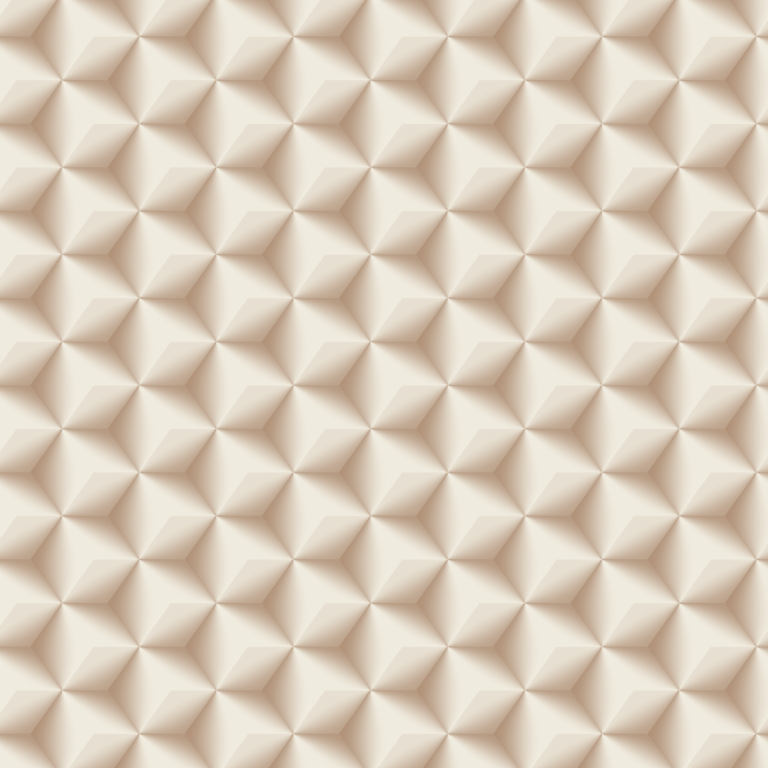
Write a WebGL 2 fragment shader that draws this pattern.

```glsl
#version 300 es
precision highp float;
// Draws a relief of softly shaded cream cubes on a staggered lattice.

uniform vec2 u_resolution;
out vec4 fragColor;

const vec3 CREAM = vec3(0.938, 0.920, 0.870);
const vec3 BROWN = vec3(0.695, 0.575, 0.475);

const vec2 PERIOD = vec2(0.2009, 0.1135);  // one repeat, in canvas widths
const vec2 ORIGIN = vec2(0.0807, 0.8958);  // one point where six edges meet
const float RIDGE = 0.295;                 // level ridge length, in periods
const int SAMPLES = 3;

// Coordinates of p along two edges that leave the cube's raised corner.
vec2 faceCoords(vec2 p, vec2 edgeA, vec2 edgeB) {
  return inverse(mat2(edgeA, edgeB)) * p;
}

bool insideFace(vec2 f) {
  return min(f.x, f.y) >= 0.0 && max(f.x, f.y) <= 1.0;
}

// Shadow fans out from both star points, deepest at the sunken corner (1, 1).
float fanShadow(vec2 f, float balance) {
  float fanA = f.y / (f.y + 1.0 - f.x + 1e-4);
  float fanB = f.x / (f.x + 1.0 - f.y + 1e-4);
  return mix(fanB, fanA, balance);
}

// tone: base shade, shadow strength, shadow start, fan balance
float faceDepth(vec2 f, vec4 tone) {
  float depth = tone.x + tone.y * smoothstep(tone.z, 0.98, fanShadow(f, tone.w));
  float starDistance = min(length(f - vec2(1.0, 0.0)), length(f - vec2(0.0, 1.0)));
  float dimple = 1.0 - smoothstep(0.0, 0.07, starDistance);
  float ridgeLight = 1.0 - smoothstep(0.0, 0.05, min(f.x, f.y));
  return depth + 0.15 * dimple - 0.03 * ridgeLight;
}

// Shade of the cube lattice at a canvas point: 0 is cream, 1 is brown.
float cubeDepth(vec2 point) {
  vec2 cell = (point - ORIGIN) / PERIOD + vec2(RIDGE, 0.0);
  vec2 level = vec2(RIDGE, 0.0);
  vec2 rising = vec2(RIDGE - 0.5, 0.5);
  vec2 falling = vec2(RIDGE - 0.5, -0.5);
  float depth = 0.4;

  // Two staggered sets of cubes fill the plane.
  for (int i = 0; i < 2; i++) {
    vec2 p = fract(cell + 0.5 * float(i)) - 0.5;
    vec2 side = faceCoords(p, rising, falling);
    vec2 top = faceCoords(p, rising, level);
    vec2 under = faceCoords(p, falling, level);
    if (insideFace(side)) depth = faceDepth(side, vec4(0.0, 1.0, 0.25, 0.66));
    else if (insideFace(top)) depth = faceDepth(top, vec4(0.0, 0.92, 0.27, 0.68));
    else if (insideFace(under)) depth = faceDepth(under, vec4(0.13, 0.68, 0.28, 0.5));
  }
  return depth;
}

void main() {
  // Average a small grid of samples to smooth the face edges.
  float depth = 0.0;
  for (int y = 0; y < SAMPLES; y++) {
    for (int x = 0; x < SAMPLES; x++) {
      vec2 jitter = (vec2(x, y) + 0.5) / float(SAMPLES) - 0.5;
      depth += cubeDepth((gl_FragCoord.xy + 1.2 * jitter) / u_resolution);
    }
  }
  depth /= float(SAMPLES * SAMPLES);
  fragColor = vec4(mix(CREAM, BROWN, clamp(depth, 0.0, 1.0)), 1.0);
}
```
